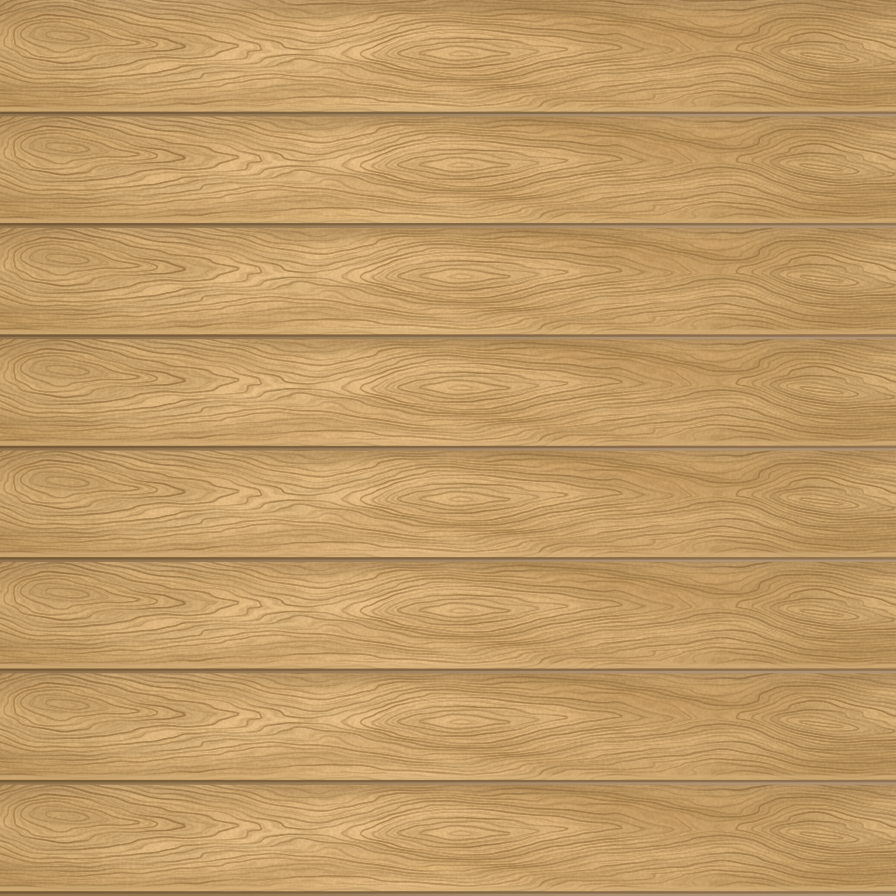
A three.js fragment shader for this texture:

```glsl
// Eight identical horizontal wood boards with cathedral grain, split by thin grooves.
varying vec2 vUv;

const float PITCH = 0.1243;       // board height plus groove
const float FIRST_GROOVE = 0.0026;

vec2 hash2(vec2 p) {
  vec3 q = fract(p.xyx * vec3(0.1031, 0.1030, 0.0973));
  q += dot(q, q.yzx + 33.33);
  return fract((q.xx + q.yz) * q.zy);
}

// Cellular noise: distance to the nearest scattered point.
float cells(vec2 p) {
  vec2 cell = floor(p);
  float nearest = 1.5;
  for (int j = -1; j <= 1; j++) {
    for (int i = -1; i <= 1; i++) {
      vec2 c = cell + vec2(float(i), float(j));
      nearest = min(nearest, length(c + hash2(c) - p));
    }
  }
  return nearest;
}

// Growth ring field; x runs along the board, v from its lower to its upper edge.
float rings(float x, float v) {
  float d = v - 0.64 + 0.14 * x - 0.05 * sin(x * 9.0 + 1.0) - 0.012 * sin(x * 31.0);
  float spread = 17.0 * sqrt(d * d + 0.0003) + (d > 0.0 ? 13.0 : 4.0) * d * d;
  // A skewed wave: long arrow tips pointing right, then a quick turn back.
  float phase = 15.0 * (x - 0.12) + 0.5 * sin(x * 7.0);
  float loops = -3.4 * cos(phase + 0.65 * cos(phase)) * exp(-5.0 * d * d) + 4.0 * x;
  float slant = 6.0 * x * clamp(-2.5 * d, 0.0, 1.0);
  float wobble = 0.50 * sin(x * 21.0 + v * 11.0 + 2.0 * sin(x * 8.0 + v * 9.0))
               + 0.17 * sin(x * 66.0 - v * 31.0 + 2.0 * sin(x * 19.0 + v * 17.0))
               + 0.06 * sin(x * 170.0 + v * 53.0);
  return spread + loops + slant + wobble + 10.0;
}

void main() {
  float x = vUv.x;
  float row = (vUv.y - FIRST_GROOVE) / PITCH;
  float v = row - clamp(floor(row), 0.0, 7.0);
  if (row < 0.0) v = row + 1.0;

  // Ring lines of even width, measured across the slope of the field.
  float f = rings(x, v);
  float e = 0.0004;
  vec2 slope = vec2(rings(x + e, v) - f, rings(x, v + e / PITCH) - f) / e;
  float dist = abs(fract(f) - 0.5) / max(length(slope), 45.0);
  float line = 1.0 - smoothstep(0.0002, 0.0017, dist);
  float id = floor(f);
  float strength = mix(0.4, 1.0, hash2(vec2(id, 7.0)).x);
  strength *= 0.7 + 0.3 * sin(x * 27.0 + id * 4.1 + 2.0 * sin(x * 13.0 + id));

  // Long faint pores along the rings and fine surface speckle.
  float pores = 1.0 - smoothstep(0.1, 0.5, cells(vec2(x * 24.0, f * 2.3)));
  float speckle = cells(vUv * 260.0);

  // Broad light and dark drifts along and across the board.
  float drift = 0.5 + 0.25 * sin(x * 6.5 - 1.6 + v * 2.0)
              + 0.25 * sin(v * 8.0 - 2.6 + 1.5 * sin(x * 10.0));
  vec3 wood = mix(vec3(0.765, 0.605, 0.385), vec3(0.89, 0.735, 0.515), drift);
  wood *= 1.0 + 0.025 * sin(f * 1.3 + x * 7.0);
  wood = mix(wood, vec3(0.555, 0.405, 0.215), 0.75 * line * strength);
  wood = mix(wood, vec3(0.65, 0.495, 0.29), 0.28 * pores);
  wood *= 0.965 + 0.07 * speckle;

  // Board relief: shaded under the upper edge, bright along the lower lip.
  wood *= 1.0 - 0.08 * smoothstep(0.80, 1.0, v);
  wood *= 0.97 + 0.04 * sin(x * 3.1416);
  float lip = smoothstep(0.015, 0.03, v) * (1.0 - smoothstep(0.05, 0.08, v));
  wood = mix(wood, vec3(0.84, 0.695, 0.475), 0.65 * lip);

  // Groove: dark upper half, greyer lower half, paler toward the right.
  float g = (row - clamp(floor(row + 0.5), 0.0, 7.0)) * PITCH;
  vec3 shadow = mix(vec3(0.46, 0.35, 0.21), vec3(0.57, 0.45, 0.32), x);
  vec3 floorTone = mix(vec3(0.58, 0.46, 0.31), vec3(0.69, 0.58, 0.46), smoothstep(0.1, 0.8, x));
  vec3 groove = mix(floorTone, shadow, smoothstep(-0.0009, 0.0009, g));
  float inGroove = 1.0 - smoothstep(0.0019, 0.0034, abs(g));

  gl_FragColor = vec4(mix(wood, groove, inGroove), 1.0);
}
```
